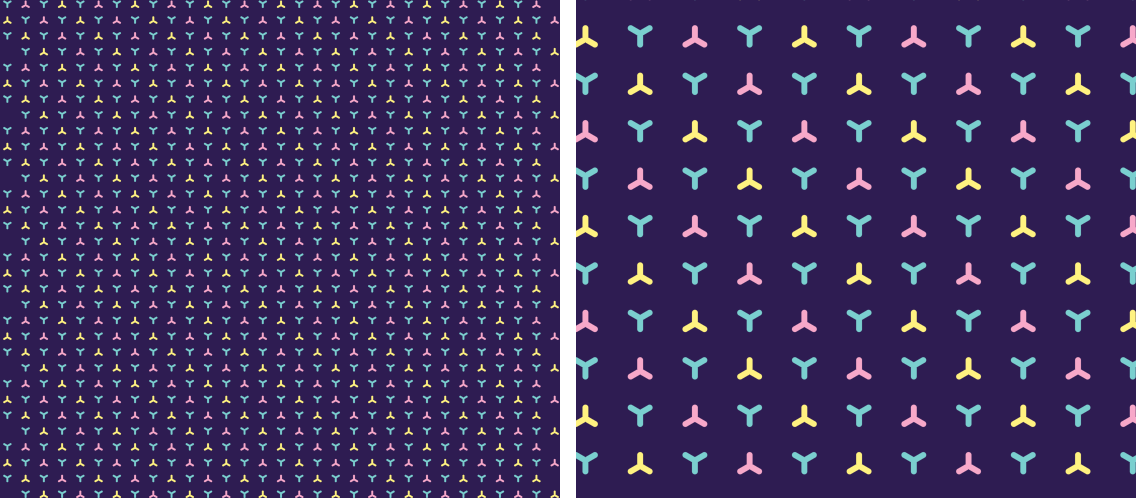
Left, the full canvas; right, a detail of the centre.
This pattern is drawn by a WebGL 1 fragment shader. Its source:

```glsl
precision highp float;
// Grid of small three-armed marks, teal ones upside down, pink and yellow ones upright, on deep violet.

uniform vec2 u_resolution;

// Distance to a straight arm running from the hub along a unit direction.
float armDistance(vec2 p, vec2 direction) {
  return length(p - direction * clamp(dot(p, direction), 0.0, 0.2));
}

// Distance to a round-ended tripod with one arm pointing up.
float tripodDistance(vec2 p) {
  p.x = abs(p.x);
  return min(armDistance(p, vec2(0.0, 1.0)), armDistance(p, vec2(0.866, -0.5))) - 0.054;
}

void main() {
  // Units of one column pitch, measured from the top left.
  float pixel = 30.695 / u_resolution.x;
  vec2 position = vec2(gl_FragCoord.x, u_resolution.y - gl_FragCoord.y) * pixel;

  // Cell index and offset from the cell centre.
  vec2 pitch = vec2(1.0, 0.8665);
  vec2 gridPosition = (position - vec2(0.404, 0.232)) / pitch;
  vec2 cell = floor(gridPosition + 0.5);
  vec2 local = (gridPosition - cell) * pitch;

  // Diagonals cycle through teal, pink, teal, yellow.
  float diagonal = mod(cell.x - cell.y + 0.5, 4.0);
  bool isTeal = mod(diagonal, 2.0) < 1.0;
  bool isPink = !isTeal && diagonal < 2.0;
  vec3 markColor = isTeal ? vec3(0.48, 0.81, 0.81)
                 : isPink ? vec3(0.97, 0.66, 0.79)
                          : vec3(1.0, 0.95, 0.50);

  // Flip teal marks and centre each mark's height in its cell.
  float upright = isTeal ? -1.0 : 1.0;
  float distanceToMark = tripodDistance(vec2(local.x, -local.y * upright + 0.05));
  float coverage = 1.0 - smoothstep(-0.7 * pixel, 0.7 * pixel, distanceToMark);

  // The first column has no pink marks, the last no teal ones.
  if ((cell.x < 0.5 && isPink) || (cell.x > 29.5 && isTeal)) coverage = 0.0;

  gl_FragColor = vec4(mix(vec3(0.18, 0.11, 0.32), markColor, coverage), 1.0);
}
```
